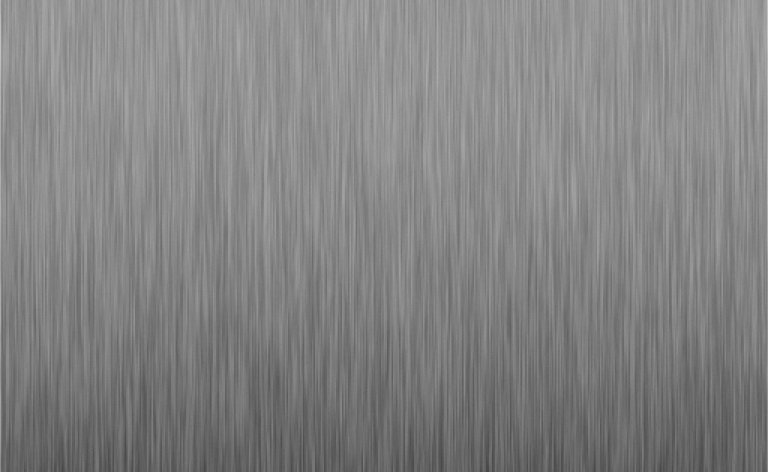
This texture is drawn by a WebGL 2 fragment shader. Its source:

```glsl
#version 300 es
precision highp float;
// Vertically brushed grey metal: hair-thin columns of stretched noise, each
// shifted by a random height and filtered at its sides, laid over a soft
// bottom-to-top gradient with faint grain and a thin pale rim at both sides.

uniform vec2 u_resolution;
out vec4 fragColor;

const float BOTTOM_GREY = 0.375;
const float TOP_GREY = 0.582;
const float GRADIENT_BOW = 0.205;    // extra light in the middle heights

// Each layer: columns across the width, strokes up the height, strength
const vec3 HAIRLINES = vec3(512.0, 9.0, 0.053);
const vec3 SCRATCHES = vec3(341.0, 6.0, 0.028);
const vec3 FLECKS = vec3(512.0, 30.0, 0.021);
const vec3 BANDS = vec3(90.0, 3.5, 0.007);

const float LOW_CONTRAST = 1.15;     // streak contrast at the bottom
const float HIGH_CONTRAST = 0.88;    // streak contrast at the top
const vec2 GRAIN_CELLS = vec2(512.0, 314.0);
const float GRAIN_STRENGTH = 0.007;
const float RIM_WIDTH = 0.0015;
const float RIM_LIGHT = 0.14;

// Integer hash of a cell, in -1..1
float hash(ivec2 cell, int seed) {
    uint h = uint(cell.x) * 1597U ^ uint(cell.y) * 51749U ^ uint(seed) * 7919U;
    h = (h ^ (h >> 16)) * 73244475U;
    h = (h ^ (h >> 15)) * 73244475U;
    h ^= h >> 16;
    return float(h & 65535U) / 32767.5 - 1.0;
}

// Smooth noise along one column, started at a random height
float columnNoise(int column, float y, int seed) {
    y += 20.0 + 10.0 * hash(ivec2(column, 999), seed);
    int cell = int(floor(y));
    float blend = smoothstep(0.0, 1.0, fract(y));
    return mix(hash(ivec2(column, cell), seed),
               hash(ivec2(column, cell + 1), seed), blend);
}

// One layer of crisp columns, box filtered over the width of a pixel
float streaks(vec2 uv, vec3 layer, int seed) {
    float x = uv.x * layer.x + 0.5;
    float y = uv.y * layer.y;
    float pixelWidth = layer.x / u_resolution.x;
    int column = int(floor(x));
    float blend = clamp((fract(x) - 0.5) / pixelWidth + 0.5, 0.0, 1.0);
    return layer.z * mix(columnNoise(column, y, seed),
                         columnNoise(column + 1, y, seed), blend);
}

void main() {
    vec2 uv = gl_FragCoord.xy / u_resolution;

    // Base gradient
    float grey = mix(BOTTOM_GREY, TOP_GREY, uv.y) + GRADIENT_BOW * uv.y * (1.0 - uv.y);

    // Brush strokes and grain
    float brushed = streaks(uv, HAIRLINES, 1) + streaks(uv, SCRATCHES, 2)
                  + streaks(uv, FLECKS, 3) + streaks(uv, BANDS, 4);
    grey += brushed * mix(LOW_CONTRAST, HIGH_CONTRAST, uv.y);
    grey += GRAIN_STRENGTH * hash(ivec2(floor(uv * GRAIN_CELLS)), 5);

    // Pale side rims
    float edge = min(uv.x, 1.0 - uv.x);
    float soft = 0.5 / u_resolution.x;
    grey += RIM_LIGHT * (1.0 - smoothstep(RIM_WIDTH - soft, RIM_WIDTH + soft, edge));

    fragColor = vec4(vec3(clamp(grey, 0.0, 1.0)), 1.0);
}
```
